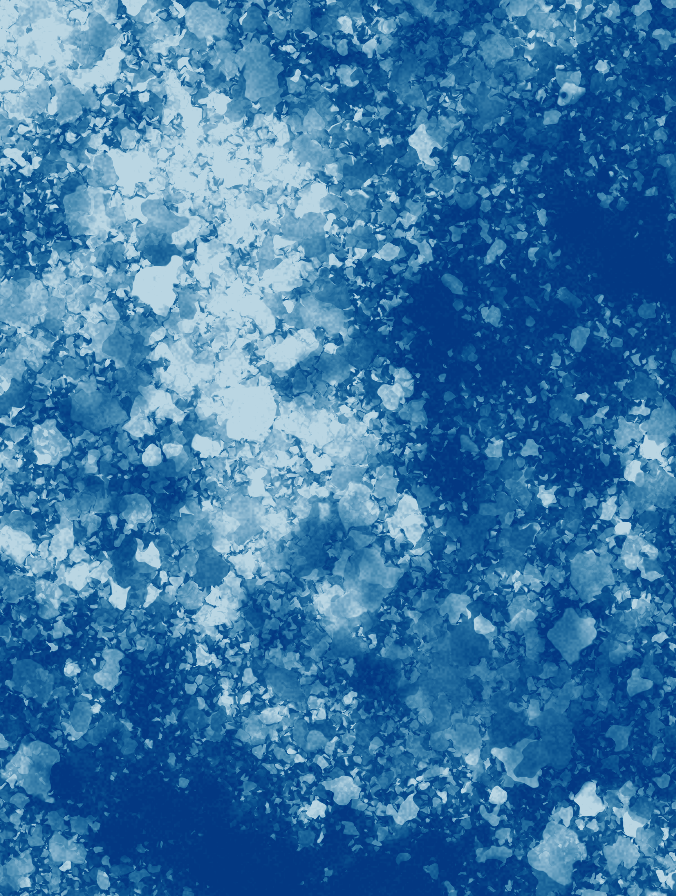
This texture is drawn by a Shadertoy shader. Its source:

```glsl
const vec3 INKS[6] = vec3[6](
    vec3(0.01, 0.22, 0.51), vec3(0.04, 0.32, 0.56), vec3(0.13, 0.42, 0.62),
    vec3(0.29, 0.55, 0.70), vec3(0.49, 0.68, 0.79), vec3(0.73, 0.84, 0.89));

const int   LAYERS = 6;
const float FINEST_FREQ = 230.0;     // flake cells per canvas height
const float LAYER_STEP = 1.6;        // size ratio between layers
const float CLOUD_FREQ = 3.2;
const float CLOUD_CONTRAST = 2.0;
const float BAND_WIDTH = 0.15;
const float BAND_LIFT = 0.20;
const float RAGGED_FREQ = 130.0;
const float RAGGED_SIZE = 0.006;
const float TONE_SPREAD = 0.85;
const float GRAIN_FREQ = 400.0;
const float GRAIN = 0.13;

vec3 hash3(vec2 p) {
    vec3 q = fract(p.xyx * vec3(0.1031, 0.1030, 0.0973));
    q += dot(q, q.yxz + 33.33);
    return fract((q.xxy + q.yzz) * q.zyx);
}

// Smooth value noise with two independent channels
vec2 noise2(vec2 p) {
    vec2 cell = floor(p), f = fract(p);
    f = f * f * (3.0 - 2.0 * f);
    vec2 low = mix(hash3(cell).xy, hash3(cell + vec2(1, 0)).xy, f.x);
    vec2 high = mix(hash3(cell + vec2(0, 1)).xy, hash3(cell + vec2(1, 1)).xy, f.x);
    return mix(low, high, f.y);
}

float fbm(vec2 p) {
    const mat2 turn = mat2(0.8, 0.6, -0.6, 0.8);
    float sum = 0.0, weight = 0.0, amp = 1.0;
    for (int i = 0; i < 5; i++) {
        sum += amp * noise2(p).x;
        weight += amp;
        amp *= 0.65;
        p = turn * p * 2.03 + 17.3;
    }
    return sum / weight;
}

// Broad exposure: clouds, a pale diagonal band, a darker right side
float exposure(vec2 p) {
    float clouds = 0.5 + CLOUD_CONTRAST * (fbm(p * CLOUD_FREQ + 41.0) - 0.5);
    float across = (p.x - 0.12 - 0.78 * (0.7 - p.y)) / 1.27;
    float band = exp(-across * across / (BAND_WIDTH * BAND_WIDTH));
    return clamp(clouds + BAND_LIFT * band - 0.12 * p.x - 0.08, 0.0, 1.0);
}

// Paints one layer of ragged flakes over the given tone
float paintFlakes(float tone, vec2 p, float freq, float coarse, float light) {
    vec2 q = p * freq + 0.6 * (noise2(p * freq * 2.3 + 9.0) - 0.5);
    vec2 home = floor(q);
    float soft = max(0.75 * freq / iResolution.y, 0.03);
    float chance = clamp(1.5 * light - 0.08, 0.0, 1.0) * mix(1.0, 0.6, coarse);
    for (int y = -1; y <= 1; y++)
    for (int x = -1; x <= 1; x++) {
        vec2 cell = home + vec2(x, y);
        vec3 place = hash3(cell + freq);
        vec3 look = hash3(cell + freq * 1.7 + 71.0);
        float present = smoothstep(place.z, place.z + 0.1, chance);
        float radius = mix(0.22, 0.6, look.x) * present;
        float dist = length(q - cell - place.xy);
        float cover = present * (1.0 - smoothstep(radius - soft, radius + soft, dist));
        float ink = 0.95 * light + 0.06 + 0.1 * coarse + TONE_SPREAD * (look.y - 0.47);
        tone = mix(tone, clamp(ink, 0.0, 1.0), cover * mix(0.6, 0.95, look.z));
    }
    return tone;
}

vec3 inkRamp(float tone) {
    float s = clamp(tone * 6.0 - 0.5, 0.0, 5.0);
    int i = min(int(s), 4);
    return mix(INKS[i], INKS[i + 1], s - float(i));
}

void mainImage(out vec4 fragColor, in vec2 fragCoord) {
    vec2 uv = fragCoord / iResolution.y;
    float light = exposure(uv);
    vec2 ragged = uv + RAGGED_SIZE * (noise2(uv * RAGGED_FREQ) - 0.5);

    // Flakes from fine to coarse over a dark wash
    float tone = 0.04 + 0.36 * light;
    float freq = FINEST_FREQ;
    for (int i = 0; i < LAYERS; i++) {
        float coarse = float(i) / float(LAYERS - 1);
        tone = paintFlakes(tone, ragged, freq, coarse, light);
        freq /= LAYER_STEP;
    }

    // Milky haze, dark stains and paper grain
    tone = mix(tone, 0.92, 0.4 * smoothstep(0.62, 0.95, light));
    float stain = smoothstep(0.55, 0.75, fbm(uv * 4.0 + 87.0));
    tone *= 1.0 - 0.45 * stain;
    tone += GRAIN * (noise2(uv * GRAIN_FREQ).x - 0.5);

    fragColor = vec4(inkRamp(tone), 1.0);
}
```
